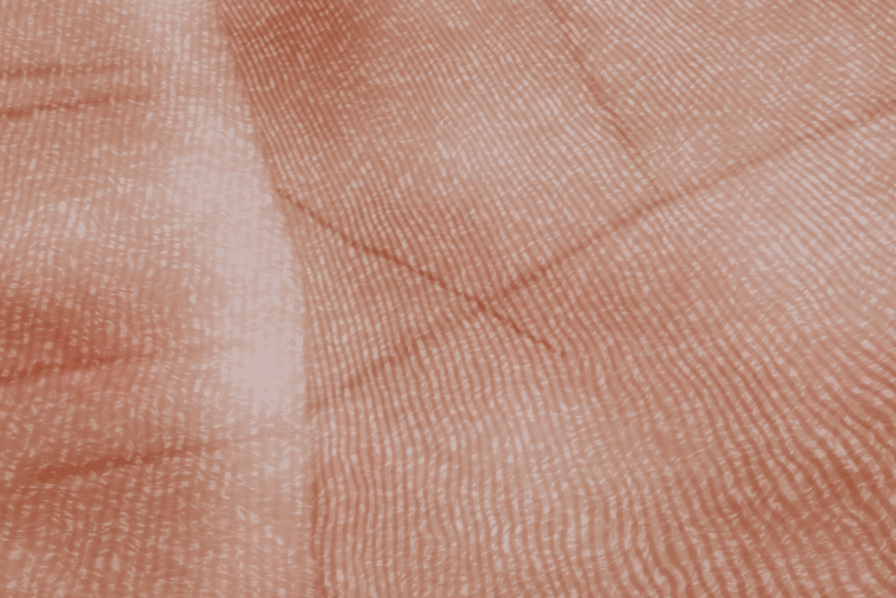
Reproduce this texture procedurally as a Shadertoy shader.

```glsl
// Close-up of palm skin: curved fine ridges with moist glints, crossed by soft creases.

const vec3 DEEP_SKIN = vec3(0.64, 0.362, 0.267);
const vec3 MID_SKIN  = vec3(0.73, 0.55, 0.475);
const vec3 PALE_SKIN = vec3(0.79, 0.69, 0.665);
const vec3 BLUSH     = vec3(1.01, 0.94, 0.93);

const float RIDGE_FREQUENCY = 55.0;  // ridges per canvas height
const float RIDGE_WOBBLE    = 0.85;  // in ridge widths
const float RIDGE_CONTRAST  = 0.44;
const float GLINT_CONTRAST  = 0.58;
const float GRAIN_CONTRAST  = 0.42;
const float CRINKLE         = 0.35;
const float BROAD_CONTRAST  = 1.25;
const float CREASE_DEPTH    = 0.60;
const float BASE_TONE       = 0.07;
const float TAU             = 6.28319;

// Crease segments: start.xy, end.xy
const vec4 PALM_CREASES[8] = vec4[8](
    vec4(0.47, 0.68, 0.62, 0.58), vec4(0.62, 0.58, 0.80, 0.495),
    vec4(0.80, 0.495, 0.94, 0.41), vec4(0.53, 0.31, 0.82, 0.50),
    vec4(0.82, 0.50, 1.09, 0.65), vec4(1.09, 0.65, 1.52, 0.84),
    vec4(0.91, 1.01, 1.00, 0.85), vec4(1.00, 0.85, 1.10, 0.68));
const vec4 SIDE_FOLDS[4] = vec4[4](
    vec4(-0.02, 0.875, 0.30, 0.89), vec4(-0.02, 0.805, 0.36, 0.85),
    vec4(-0.02, 0.370, 0.42, 0.43), vec4(0.08, 0.210, 0.50, 0.28));

float hash(vec2 p) {
    vec3 q = fract(p.xyx * 0.1031);
    q += dot(q, q.yzx + 33.33);
    return fract((q.x + q.y) * q.z);
}

float noise(vec2 p) {
    vec2 i = floor(p), f = fract(p);
    f = f * f * (3.0 - 2.0 * f);
    return mix(mix(hash(i), hash(i + vec2(1, 0)), f.x),
               mix(hash(i + vec2(0, 1)), hash(i + vec2(1, 1)), f.x), f.y);
}

float fbm(vec2 p) {
    float sum = 0.0, weight = 0.53;
    for (int i = 0; i < 4; i++) {
        sum += weight * noise(p);
        p = p * 2.03 + 17.3;
        weight *= 0.5;
    }
    return sum;
}

vec2 rotate(vec2 p, float angle) {
    float c = cos(angle), s = sin(angle);
    return vec2(c * p.x + s * p.y, c * p.y - s * p.x);
}

// Soft round patch
float patchAt(vec2 p, vec2 center, vec2 radius) {
    vec2 d = (p - center) / radius;
    return exp(-dot(d, d));
}

// Short grains lying at a fixed angle
float grains(vec2 p, float angle) {
    vec2 q = rotate(p, angle);
    return 0.65 * noise(q * vec2(85.0, 180.0)) + 0.35 * noise(q * vec2(150.0, 290.0) + 9.0);
}

// x: signed distance to the segment line, y: distance, z: position along it
vec3 segment(vec2 p, vec4 s) {
    vec2 a = p - s.xy, b = s.zw - s.xy;
    float along = clamp(dot(a, b) / dot(b, b), 0.0, 1.0);
    return vec3((b.x * a.y - b.y * a.x) / length(b), length(a - b * along), along);
}

// Horizontal place of the long upright crease
float uprightCrease(float y) {
    float d = y - 0.5;
    return 0.525 - 0.155 * (d + sqrt(d * d + 0.004));
}

// Profile of a ridge from its count, with wide tops and narrow furrows
float ridgeProfile(float count) {
    return smoothstep(-1.0, 0.75, cos(TAU * count));
}

// Dark line with a lighter rim on its lower side
float crease(vec3 s, float width) {
    float line = exp(-s.y * s.y / (width * width));
    float rim = exp(-pow((s.y - 2.3 * width) / (1.3 * width), 2.0)) * step(s.x, 0.0);
    return line - 0.35 * rim;
}

void mainImage(out vec4 fragColor, in vec2 fragCoord) {
    vec2 p = fragCoord / iResolution.y;
    vec2 drift = vec2(fbm(p * 9.0), fbm(p * 9.0 + 40.0)) - 0.5;
    vec2 bent = p + 0.028 * drift;
    float side = bent.x - uprightCrease(bent.y);
    float rightSide = smoothstep(-0.015, 0.015, side);

    // Broad light and shade
    float broad = 0.9 * (fbm(p * vec2(3.0, 4.5) + 8.0) - 0.5);
    broad += 0.85 * exp(-pow((side + 0.08) / 0.11, 2.0)) * smoothstep(-0.1, 0.35, p.y);
    broad += 0.45 * patchAt(p, vec2(0.80, 0.73), vec2(0.17, 0.12));
    broad += 0.45 * patchAt(p, vec2(1.45, 0.64), vec2(0.28, 0.16));
    broad += 0.55 * patchAt(p, vec2(0.10, 0.64), vec2(0.24, 0.11));
    broad += 0.25 * patchAt(p, vec2(0.85, 0.22), vec2(0.20, 0.20));
    broad -= 0.50 * patchAt(p, vec2(0.52, 0.95), vec2(0.16, 0.18));
    broad -= 0.50 * patchAt(p, vec2(0.06, 0.46), vec2(0.17, 0.06));
    broad -= 0.50 * patchAt(p, vec2(0.05, 0.05), vec2(0.35, 0.22));
    broad -= 0.25 * patchAt(p, vec2(1.45, 0.05), vec2(0.40, 0.22));
    float tone = BASE_TONE + BROAD_CONTRAST * broad;
    tone += CRINKLE * (fbm(rotate(p, -0.6) * vec2(13.0, 26.0)) - 0.5);

    // Ridges: upright on the left, fanning out on the right
    float u = p.x - 0.65, v = p.y - 0.1;
    float wobble = RIDGE_WOBBLE * (noise(p * 12.0) + 0.4 * noise(p * 33.0 + 5.0));
    float leftCount = 0.95 * p.x + 0.5 * (p.x - 0.38) * (p.y - 0.5) - 0.06 * p.y;
    float rightCount = u - 0.32 * u * u + 0.4 * u * v + 0.5 * v * abs(v);
    float ridge = mix(ridgeProfile(RIDGE_FREQUENCY * leftCount + wobble),
                      ridgeProfile(RIDGE_FREQUENCY * rightCount + wobble), rightSide);

    // Slanted glints on the ridge tops
    vec2 strewn = p + 0.05 * drift;
    float grain = mix(grains(strewn, -0.15), grains(strewn, 0.5), rightSide);
    float glint = smoothstep(0.42, 0.82, grain) * (0.2 + 0.8 * ridge);
    float relief = mix(0.4, 1.0, rightSide) * (0.45 + 1.1 * noise(p * 8.0 + 3.0));
    tone += relief * RIDGE_CONTRAST * (ridge - 0.55);
    tone += GLINT_CONTRAST * (glint - 0.2) + GRAIN_CONTRAST * (grain - 0.5);

    // Creases, uneven along their length
    float uneven = 0.35 + 0.9 * noise(p * 11.0 + 70.0);
    float fold = uneven * (0.75 * exp(-side * side / 0.00008) + 0.5 * exp(-pow((side - 0.018) / 0.025, 2.0)));
    float sharpLine = 0.0, softLine = 0.0;
    for (int i = 0; i < 8; i++) {
        vec3 s = segment(bent, PALM_CREASES[i]);
        if (i < 3) sharpLine = max(sharpLine, crease(s, 0.006));
        else softLine = max(softLine, 0.5 * crease(s, 0.008) + 0.5 * exp(-s.y * s.y / 0.0005));
    }
    for (int i = 0; i < 4; i++) {
        vec3 s = segment(bent, SIDE_FOLDS[i]);
        fold += (1.0 - 0.75 * s.z) * (0.9 * crease(s, 0.009) + 0.5 * exp(-s.y * s.y / 0.0014));
    }
    tone -= CREASE_DEPTH * (fold + 1.1 * sharpLine + (0.5 + 0.5 * uneven) * softLine);

    // Skin colour with reddish blotches
    tone = clamp(tone, -1.1, 1.15);
    vec3 color = tone < 0.0 ? mix(MID_SKIN, DEEP_SKIN, -tone) : mix(MID_SKIN, PALE_SKIN, tone);
    float redness = 0.6 * smoothstep(0.45, 0.75, fbm(p * 5.0 + 60.0)) * smoothstep(1.0, 0.3, p.y);
    redness += 0.5 * patchAt(p, vec2(0.08, 0.42), vec2(0.25, 0.14));
    color *= mix(vec3(1.0), BLUSH, redness);
    fragColor = vec4(color, 1.0);
}
```
